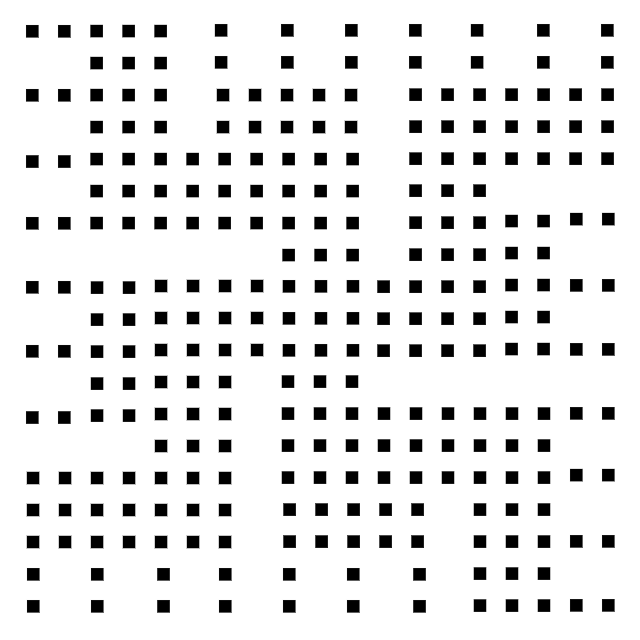
Give the GLSL for this pattern, as a three.js fragment shader.

```glsl
// Black square dots on a 19 by 19 lattice, forming a four-fold pinwheel of bands and fringes.
varying vec2 vUv;

const float PITCH = 0.05;
const vec2 FIRST_DOT = vec2(0.0505, 0.0474); // from the upper left corner
const float HALF_SIDE = 0.196;               // in lattice units, as are the rest
const float SOFTNESS = 0.02;
const vec2 BAND_SHIFT = vec2(0.01, 0.023);
const vec2 BLOCK_SHIFT = vec2(-0.04, 0.023);

// 1 when the lattice cell lies between two corner cells, inclusive
float inBlock(vec2 cell, vec2 low, vec2 high) {
  vec2 inside = step(low - 0.5, cell) * step(cell, high + 0.5);
  return inside.x * inside.y;
}

float squareDot(vec2 p) {
  float d = max(abs(p.x), abs(p.y)) - HALF_SIDE;
  return 1.0 - smoothstep(-SOFTNESS, SOFTNESS, d);
}

// One quarter of the pinwheel; cells are counted from the centre, y down
float quarterInk(vec2 cell, vec2 p) {
  // Bent band with a short stem toward the centre
  float band = inBlock(cell, vec2(-7.0, -9.0), vec2(-5.0, -3.0));
  band = max(band, inBlock(cell, vec2(-7.0, -5.0), vec2(1.0, -3.0)));
  band = max(band, inBlock(cell, vec2(-1.0, -3.0), vec2(1.0, -2.0)));

  // Block resting on the band
  float block = inBlock(cell, vec2(-3.0, -7.0), vec2(1.0, -6.0));

  // Fringe on every second row, with each fourth pair slipping further
  float row = cell.y + 9.0;
  float fringe = inBlock(cell, vec2(-9.0, -9.0), vec2(-8.0, 3.0));
  fringe *= 1.0 - step(0.5, mod(row, 2.0));
  float slip = 0.03 + 0.07 * (1.0 - step(0.5, abs(mod(row, 8.0) - 4.0)));

  float ink = band * squareDot(p - BAND_SHIFT);
  ink = max(ink, block * squareDot(p - BLOCK_SHIFT));
  return max(ink, fringe * squareDot(p - vec2(0.0, slip)));
}

vec2 quarterTurn(vec2 v) {
  return vec2(-v.y, v.x);
}

void main() {
  vec2 lattice = (vec2(vUv.x, 1.0 - vUv.y) - FIRST_DOT) / PITCH - 9.0;
  vec2 cell = floor(lattice + 0.5);
  vec2 p = lattice - cell;

  // Solid core, then the four turned quarters
  float ink = inBlock(cell, vec2(-1.0), vec2(1.0)) * squareDot(p - vec2(0.02, 0.0));
  for (int i = 0; i < 4; i++) {
    ink = max(ink, quarterInk(cell, p));
    cell = quarterTurn(cell);
    p = quarterTurn(p);
  }

  gl_FragColor = vec4(vec3(1.0 - ink), 1.0);
}
```
